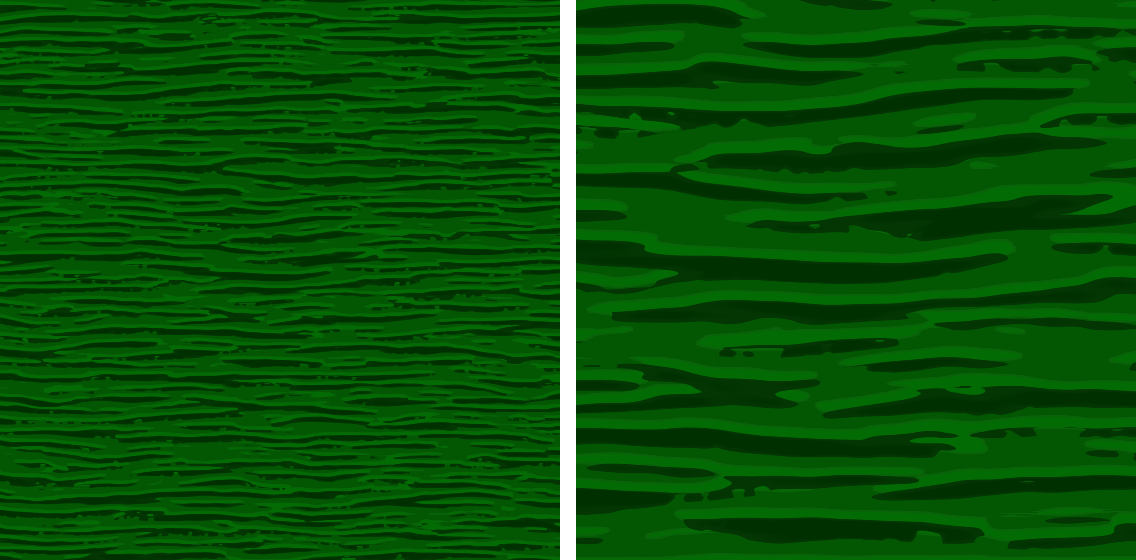
Left: the whole. Right: its middle third, enlarged.
Write a Shadertoy shader that draws this texture.

```glsl
const vec3 DEEP_GREEN   = vec3(0.00, 0.185, 0.00);
const vec3 SHADE_GREEN  = vec3(0.01, 0.21, 0.01);
const vec3 LEAF_GREEN   = vec3(0.01, 0.34, 0.01);
const vec3 BRIGHT_GREEN = vec3(0.01, 0.42, 0.01);
const vec3 RIM_GREEN    = vec3(0.035, 0.39, 0.035);

const float GROOVE_LEVEL = -0.070;
const float LIGHT_LEVEL  = -0.045;
const float LIGHT_OFFSET = 0.0053;
const float HALF_SPACING = 0.0085;
const float RIM_WIDTH    = 0.0013;

// Random gradient in -1..1 for a lattice point
vec2 hashGradient(vec2 cell) {
    vec3 q = fract(cell.xyx * vec3(0.1031, 0.1030, 0.0973));
    q += dot(q, q.yzx + 33.33);
    return fract((q.xx + q.yz) * q.zy) * 2.0 - 1.0;
}

float gradientNoise(vec2 p) {
    vec2 cell = floor(p);
    vec2 f = p - cell;
    vec2 u = f * f * f * (f * (f * 6.0 - 15.0) + 10.0);
    vec2 e = vec2(1.0, 0.0);
    float a = dot(hashGradient(cell), f);
    float b = dot(hashGradient(cell + e), f - e);
    float c = dot(hashGradient(cell + e.yx), f - e.yx);
    float d = dot(hashGradient(cell + 1.0), f - 1.0);
    return mix(mix(a, b, u.x), mix(c, d, u.x), u.y);
}

// Long strands, shorter splits and small nicks
float strands(vec2 p) {
    return gradientNoise(p * vec2(5.5, 75.0) + 5.3)
         + 0.60 * gradientNoise(p * vec2(12.0, 108.0) + 91.7)
         + 0.22 * gradientNoise(p * vec2(32.0, 125.0) + 37.1);
}

// Swaying ridges; the difference keeps their spacing even
float fibreHeight(vec2 p) {
    float sway = 0.020 * gradientNoise(p * vec2(3.0, 5.0) + 17.0)
               + 0.007 * gradientNoise(p * vec2(8.0, 16.0) + 43.0);
    vec2 q = vec2(p.x, p.y + sway);
    return 0.65 * (strands(q) - strands(q + vec2(0.0, HALF_SPACING)));
}

// Patches of small rounded lumps
float lumps(vec2 p) {
    float patches = smoothstep(-0.05, 0.2, gradientNoise(p * vec2(9.0, 34.0) + 61.0));
    return patches * max(gradientNoise(p * vec2(75.0, 62.0) + 29.0), 0.0);
}

// Antialiased step, about one pixel wide
float softStep(float level, float value) {
    float width = max(fwidth(value), 0.0001) * 0.5;
    return smoothstep(level - width, level + width, value);
}

// Thin line along a level, its width in canvas units
float contour(float level, float value, float width) {
    float slope = max(length(vec2(dFdx(value), dFdy(value))) * iResolution.y, 0.001);
    float pixel = 1.0 / iResolution.y;
    float dist = abs(value - level) / slope;
    return 1.0 - smoothstep(-0.5 * pixel, 0.5 * pixel, dist - 0.5 * width);
}

void mainImage(out vec4 fragColor, in vec2 fragCoord) {
    vec2 uv = fragCoord / iResolution.y;

    float height = fibreHeight(uv);
    float below = fibreHeight(uv - vec2(0.0, LIGHT_OFFSET));

    // Lumps roughen only the upper side of each ridge
    float upperSide = smoothstep(0.0, 0.2, below - height);
    height += 1.0 * upperSide * lumps(uv);

    // Light follows the lower side, with an uneven reach
    float reach = 0.22 * gradientNoise(uv * vec2(15.0, 50.0) + 7.0);
    float ridge = softStep(GROOVE_LEVEL, height);
    float light = softStep(-LIGHT_LEVEL, reach - below);
    float rim = contour(-LIGHT_LEVEL, reach - below, RIM_WIDTH);

    // Flat tones with a thin rim around the light bands
    float depth = smoothstep(0.07, 0.17, GROOVE_LEVEL - height);
    vec3 groove = mix(SHADE_GREEN, DEEP_GREEN, depth);
    vec3 surface = mix(LEAF_GREEN, BRIGHT_GREEN, light);
    surface = mix(surface, RIM_GREEN, rim);
    fragColor = vec4(mix(groove, surface, ridge), 1.0);
}
```
